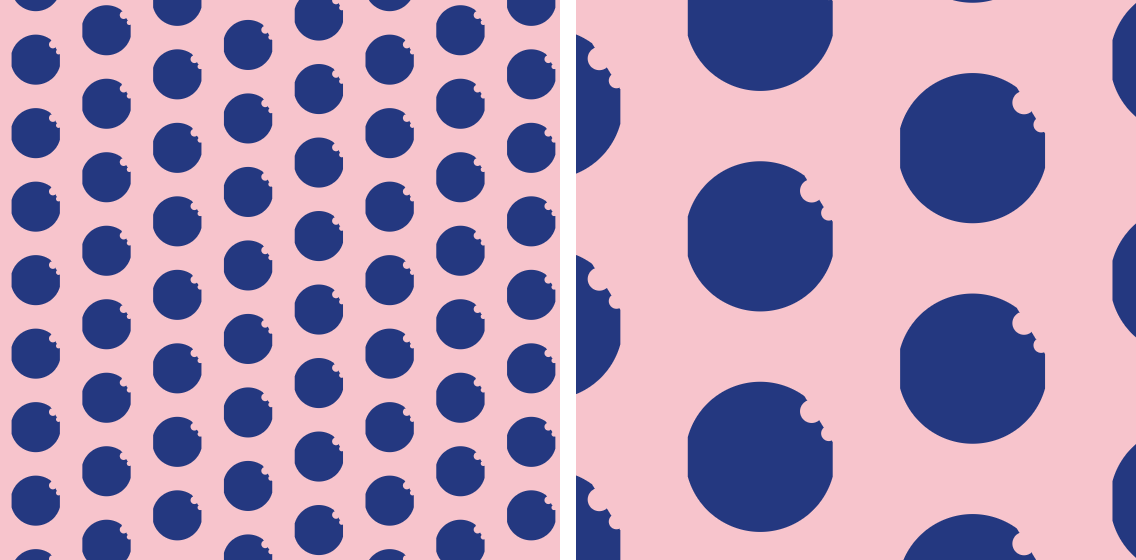
Left, the full canvas; right, a detail of the centre.
Write a three.js fragment shader that draws this pattern.

```glsl
varying vec2 vUv;

float circle(vec2 p, vec2 center, float radius) {
  return length(p - center) - radius;
}

// Signed distance to a bitten dot, in units of its radius
float bittenDot(vec2 p) {
  float dot0 = max(circle(p, vec2(0.0), 1.0), abs(p.x) - 0.965);

  // Bite: a straight cut with two rounded tooth marks
  float cut = 0.924 - dot(p, vec2(0.852, 0.523));
  float upperTooth = circle(p, vec2(0.685, 0.606), 0.155);
  float lowerTooth = circle(p, vec2(0.913, 0.312), 0.102);
  float bite = min(cut, min(upperTooth, lowerTooth));

  return max(dot0, -bite);
}

void main() {
  const vec3 pink = vec3(0.97, 0.77, 0.80);
  const vec3 navy = vec3(0.14, 0.22, 0.50);
  const vec2 spacing = vec2(0.1264, 0.13125);
  const float radius = 0.0447;

  // Columns of dots, each stepped up by two fifths of a repeat
  vec2 grid = (vUv - vec2(0.0006, 0.0)) / spacing;
  float column = floor(grid.x);
  grid.y -= 0.3075 + 0.4 * column;
  vec2 p = (fract(grid) - 0.5) * spacing / radius;

  // Edge smoothed over one pixel
  float pixel = fwidth(vUv.x) / radius;
  float ink = clamp(0.5 - bittenDot(p) / pixel, 0.0, 1.0);

  gl_FragColor = vec4(mix(pink, navy, ink), 1.0);
}
```
